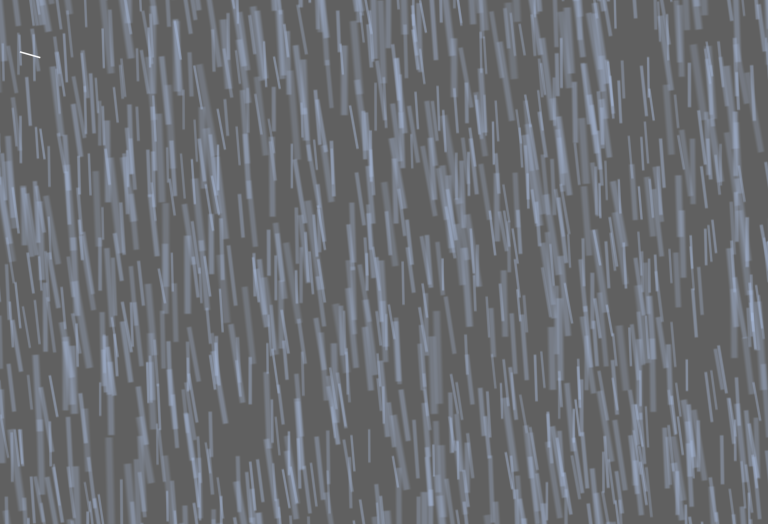
Give the GLSL for this pattern, as a Shadertoy shader.

```glsl
const vec3 SKY = vec3(0.378, 0.378, 0.376);
const vec3 RAIN = vec3(0.67, 0.745, 0.88);
const vec3 GLINT = vec3(0.97);

const int LAYERS = 6;
const vec2 CELL = vec2(0.05, 0.13);          // one possible streak per cell
const float PRESENCE = 0.63;                 // share of cells that hold a streak
const vec2 WIDTH = vec2(0.0045, 0.0135);     // thin to wide
const vec2 LENGTH = vec2(0.072, 0.155);      // short to long
const vec2 LEAN = vec2(0.0, 0.185);          // sideways drift per unit of fall
const vec2 OPACITY = vec2(0.38, 0.27);       // thin to wide
const float SOFTNESS = 0.34;                 // edge blur relative to width

const vec2 GLINT_START = vec2(0.038, 0.901);
const vec2 GLINT_END = vec2(0.077, 0.890);
const float GLINT_WIDTH = 0.003;

vec4 hash4(vec3 seed) {
    vec4 h = fract(seed.xyzx * vec4(0.1031, 0.1030, 0.0973, 0.1099));
    h += dot(h, h.wzxy + 33.33);
    return fract((h.xxyz + h.yzzw) * h.zywx);
}

// Coverage of a bar with its own blur across and crisp ends
float bar(vec2 p, vec2 dir, vec2 halfSize, vec2 blur) {
    vec2 d = abs(vec2(p.x * dir.y - p.y * dir.x, dot(p, dir)));
    vec2 cover = 1.0 - smoothstep(halfSize - blur, halfSize + blur, d);
    return cover.x * cover.y;
}

// Opacity of the streak that belongs to one cell
float streak(vec2 p, vec2 cell, float layer, float pixel) {
    vec4 place = hash4(vec3(cell, layer * 17.0 + 5.0));
    if (place.z > PRESENCE) return 0.0;
    vec4 look = hash4(vec3(cell.yx, layer * 29.0 + 71.0));

    float size = look.x * look.x;
    float width = mix(WIDTH.x, WIDTH.y, size);
    float len = mix(LENGTH.x, LENGTH.y, size) * mix(0.8, 1.22, look.y);
    vec2 dir = normalize(vec2(mix(LEAN.x, LEAN.y, look.z), -1.0));
    float blur = max(0.7 * pixel, SOFTNESS * width);

    vec2 centre = (cell + place.xy) * CELL;
    float shape = bar(p - centre, dir, 0.5 * vec2(width, len),
                      vec2(blur, max(0.7 * pixel, 0.0025)));
    return shape * mix(OPACITY.x, OPACITY.y, size) * mix(0.75, 1.25, look.w);
}

void mainImage(out vec4 fragColor, in vec2 fragCoord) {
    float pixel = 1.0 / iResolution.y;
    vec2 uv = fragCoord * pixel;

    // Overlapping streaks let less and less of the sky through
    float clear = 1.0;
    for (int i = 0; i < LAYERS; i++) {
        float layer = float(i);
        vec2 p = uv + CELL * (20.0 + layer * vec2(0.37, 0.61));
        vec2 home = floor(p / CELL);
        for (int y = -1; y <= 1; y++)
            for (int x = -1; x <= 1; x++)
                clear *= 1.0 - streak(p, home + vec2(x, y), layer, pixel);
    }
    vec3 color = mix(SKY, RAIN, 1.0 - clear);

    // Single bright splinter near the upper left corner
    vec2 span = GLINT_END - GLINT_START;
    float glint = bar(uv - 0.5 * (GLINT_START + GLINT_END), normalize(span),
                      0.5 * vec2(GLINT_WIDTH, length(span)), vec2(0.7 * pixel));
    fragColor = vec4(mix(color, GLINT, glint), 1.0);
}
```
